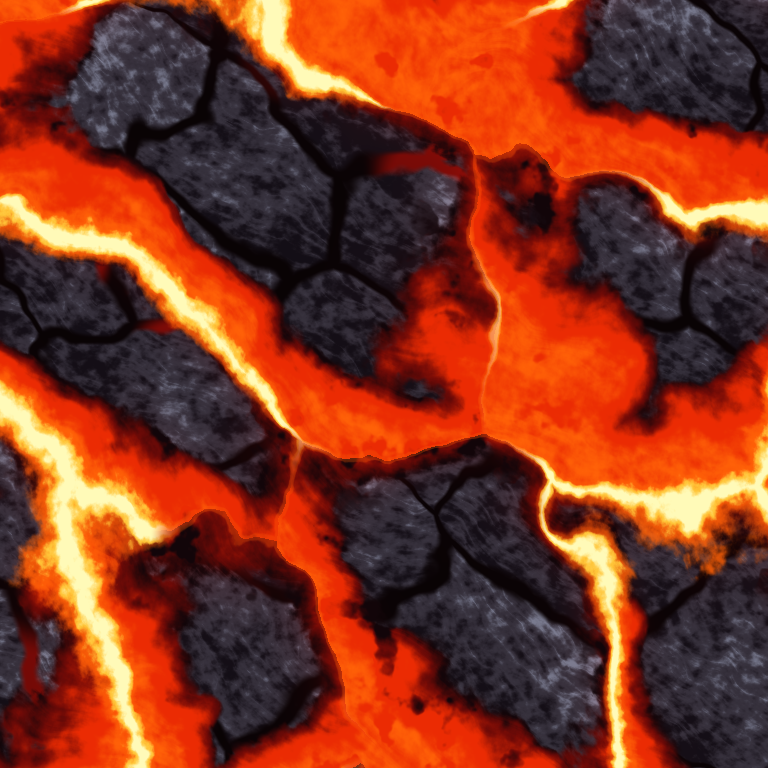
A three.js fragment shader for this texture:

```glsl
varying vec2 vUv;

const vec3 SHADOW = vec3(0.07, 0.02, 0.035);
const vec3 DARK_RED = vec3(0.45, 0.04, 0.025);
const vec3 ORANGE_RED = vec3(0.92, 0.17, 0.01);
const vec3 ORANGE = vec3(1.0, 0.38, 0.03);
const vec3 YELLOW = vec3(1.0, 0.77, 0.22);
const vec3 WHITE_HOT = vec3(1.0, 0.98, 0.72);
const vec3 ROCK_DARK = vec3(0.075, 0.055, 0.085);
const vec3 ROCK_MID = vec3(0.21, 0.19, 0.235);
const vec3 ROCK_LIGHT = vec3(0.47, 0.48, 0.56);

vec2 hash2(vec2 p) {
  vec3 h = fract(p.xyx * vec3(0.1031, 0.1030, 0.0973));
  h += dot(h, h.yzx + 33.33);
  return fract((h.xx + h.yz) * h.zy);
}

float noise(vec2 p) {
  vec2 i = floor(p), f = fract(p);
  f = f * f * (3.0 - 2.0 * f);
  return mix(mix(hash2(i).x, hash2(i + vec2(1, 0)).x, f.x),
             mix(hash2(i + vec2(0, 1)).x, hash2(i + vec2(1, 1)).x, f.x), f.y);
}

float fbm(vec2 p) {
  float sum = 0.0, amp = 0.533;
  for (int i = 0; i < 4; i++) {
    sum += amp * noise(p);
    p = mat2(1.6, 1.2, -1.2, 1.6) * p + 7.3;
    amp *= 0.5;
  }
  return sum;
}

vec2 warp(vec2 p, float amount) {
  return amount * (vec2(fbm(p), fbm(p + 31.7)) - 0.5);
}

// Voronoi cells: edge distance, offset from the site, random id
vec4 cells(vec2 p) {
  vec2 base = floor(p), nearCell = base, nearSite = vec2(0.0);
  float best = 9.0;
  for (int y = -1; y <= 1; y++)
    for (int x = -1; x <= 1; x++) {
      vec2 c = base + vec2(x, y);
      vec2 site = c + 0.1 + 0.8 * hash2(c) - p;
      if (dot(site, site) < best) {
        best = dot(site, site);
        nearSite = site;
        nearCell = c;
      }
    }
  float edge = 9.0;
  for (int y = -2; y <= 2; y++)
    for (int x = -2; x <= 2; x++) {
      vec2 c = nearCell + vec2(x, y);
      vec2 site = c + 0.1 + 0.8 * hash2(c) - p;
      vec2 gap = site - nearSite;
      if (dot(gap, gap) > 0.0001)
        edge = min(edge, dot(0.5 * (site + nearSite), normalize(gap)));
    }
  return vec4(edge, -nearSite, hash2(nearCell + 5.0).y);
}

// Cooling lava from near black to orange
vec3 glowColor(float heat) {
  vec3 c = mix(SHADOW, DARK_RED, smoothstep(0.0, 0.38, heat));
  c = mix(c, ORANGE_RED, smoothstep(0.3, 0.68, heat));
  return mix(c, ORANGE, smoothstep(0.8, 1.15, heat));
}

// Fibrous crust split into blocks by dark cracks
vec3 rockColor(vec2 p, vec2 flow) {
  vec4 block = cells(flow * vec2(1.7, 1.9) + warp(p * 7.0, 0.5) + 3.0);
  float turn = 1.2 * (block.w - 0.5);
  vec2 grain = mat2(cos(turn), sin(turn), -sin(turn), cos(turn)) * flow + warp(p * 9.0, 0.16);
  float fibre = 1.0 - abs(2.0 * fbm(grain * vec2(9.0, 24.0)) - 1.0);
  float grit = fbm(p * vec2(75.0, 95.0));
  float patches = fbm(p * 8.0 + 4.0);
  float light = 0.42 * fibre * fibre + 0.85 * grit + 0.6 * patches - 0.62;
  light += 0.3 * block.z + 0.2 * (block.w - 0.5);
  vec3 c = mix(ROCK_DARK, ROCK_MID, smoothstep(0.0, 0.5, light));
  c = mix(c, ROCK_LIGHT, smoothstep(0.48, 1.0, light));
  float crackWidth = 0.015 + 0.07 * noise(p * 6.0 + 9.0);
  float crack = 1.0 - smoothstep(0.3 * crackWidth, crackWidth, block.x);
  vec3 crackColor = mix(SHADOW * 0.5, DARK_RED, smoothstep(0.68, 0.85, noise(p * 9.0)));
  return mix(c, crackColor, crack);
}

void main() {
  vec2 p = vUv;
  vec2 flow = vec2(dot(p, vec2(0.82, -0.57)), dot(p, vec2(0.57, 0.82))) * vec2(2.0, 2.8);
  vec2 bent = flow + warp(p * 2.6, 0.75) + warp(p * 16.0, 0.07);
  vec4 boulder = cells(bent + 11.0);
  float edge = boulder.x;
  float rough = fbm(p * 11.0 + 2.0);
  float streak = fbm(bent * vec2(11.0, 26.0));
  float grit = fbm(p * vec2(85.0, 70.0) + 8.0);

  // Crust gathers on the upper flank, molten skin below it
  float cold = 1.6 * edge + 0.8 * boulder.z + 0.45 * (rough - 0.5);
  float heat = smoothstep(0.38, -0.14, cold);
  float channel = smoothstep(0.25, 0.7, noise(p * 3.4 + 17.0));
  float rim = exp(-edge / 0.055) * (0.45 + 0.6 * channel);
  heat = max(heat, rim) + 0.28 * (streak - 0.5) + 0.22 * (grit - 0.5);
  heat -= 0.35 * smoothstep(0.62, 0.8, fbm(p * 24.0)) * (1.0 - channel);
  vec3 color = glowColor(heat);

  // Rock with ragged borders and a few embers
  float ragged = 0.12 * (streak - 0.5) + 0.1 * (grit - 0.5);
  float crust = smoothstep(0.22, 0.3, cold + ragged);
  crust *= smoothstep(0.05, 0.1, edge + 0.6 * ragged);
  float ember = smoothstep(0.66, 0.72, fbm(p * 18.0 + 40.0)) * smoothstep(0.22, 0.08, edge);
  vec3 rock = rockColor(p, flow) + DARK_RED * 0.5 * exp(-edge / 0.07);
  color = mix(color, rock, crust * (1.0 - 0.85 * ember));

  // Bright melt runs between the boulders
  float width = 0.006 + 0.06 * channel * (0.5 + rough);
  float depth = 1.0 - edge / width + 0.9 * (grit - 0.5) + 0.7 * (streak - 0.5);
  color = mix(color, ORANGE, 0.9 * smoothstep(-0.8, 0.0, depth) * (0.3 + 0.7 * channel));
  vec3 melt = mix(YELLOW, WHITE_HOT, smoothstep(0.3, 0.75, depth));
  color = mix(color, melt, smoothstep(-0.05, 0.35, depth) * smoothstep(0.0, 0.25, channel));

  gl_FragColor = vec4(clamp(color, 0.0, 1.0), 1.0);
}
```
